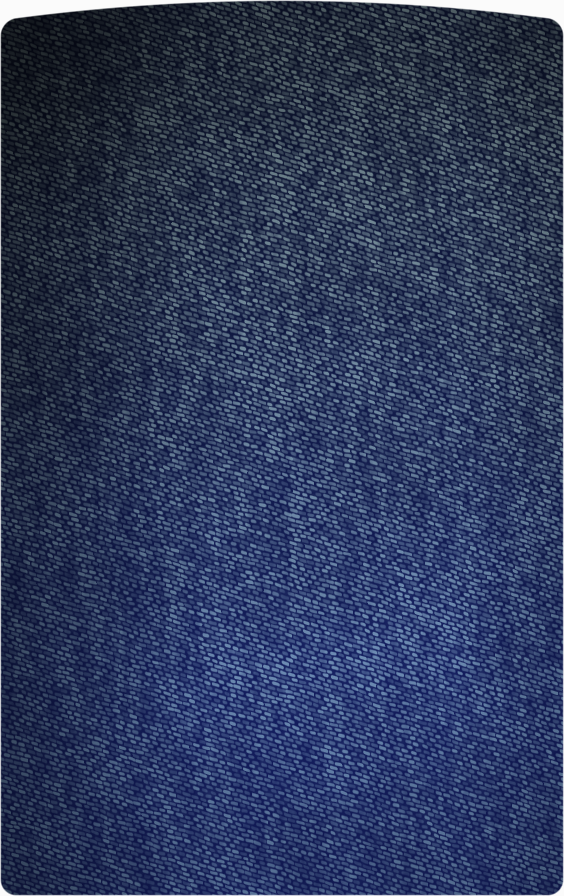
Reproduce this texture procedurally as a Shadertoy shader.

```glsl
#define STITCH_COLS 108.0
#define STITCH_ROWS 190.0
#define TWILL_SLOPE 0.30
#define ROW_SHIFT 0.42
#define STREAKS 150.0
#define ARCH_DROP 0.022
#define CORNER_RADIUS 0.017
#define WARP_TOP vec3(0.055, 0.085, 0.200)
#define WARP_BOTTOM vec3(0.070, 0.105, 0.345)
#define WEFT_TOP vec3(0.430, 0.510, 0.540)
#define WEFT_BOTTOM vec3(0.360, 0.470, 0.620)
#define PAPER vec3(0.985)

float hash(vec2 cell) {
    vec3 h = fract(vec3(cell.xyx) * 0.1031);
    h += dot(h, h.yzx + 33.33);
    return fract((h.x + h.y) * h.z);
}

// Random cell values blended smoothly between neighbours
float cellBlend(vec2 p) {
    vec2 i = floor(p), f = smoothstep(0.0, 1.0, fract(p));
    return mix(mix(hash(i), hash(i + vec2(1, 0)), f.x),
               mix(hash(i + vec2(0, 1)), hash(i + vec2(1, 1)), f.x), f.y);
}

// Soft wandering value around zero
float layeredSines(vec2 p) {
    float sum = 0.0, amp = 0.5;
    for (int i = 0; i < 4; i++) {
        sum += amp * sin(p.x + 1.7 * sin(p.y)) * cos(p.y + 1.3 * sin(p.x * 0.8));
        p = mat2(1.5, 1.1, -1.1, 1.5) * p + 2.3;
        amp *= 0.65;
    }
    return sum;
}

// Pale weft dashes in sheared rows; each has its own length and strength
float weftStitches(vec2 p) {
    p += 0.0016 * vec2(layeredSines(p * 45.0), layeredSines(p * 38.0 + 7.0));
    float y = (p.y + TWILL_SLOPE * p.x) * STITCH_ROWS;
    float row = floor(y);
    float x = p.x * STITCH_COLS + row * ROW_SHIFT + 0.22 * hash(vec2(row, 3.0));
    vec2 cell = vec2(floor(x), row);
    vec2 f = fract(vec2(x, y)) - 0.5;
    f += 0.16 * (vec2(hash(cell + 11.0), hash(cell + 47.0)) - 0.5);
    float halfLength = mix(0.12, 0.30, hash(cell + 23.0));
    float reach = max(abs(f.x) - halfLength, 0.0) * STITCH_ROWS / STITCH_COLS;
    float dash = 1.0 - smoothstep(0.14, 0.54, length(vec2(reach, f.y)));
    return dash * mix(0.40, 1.12, hash(cell + 71.0));
}

// Dark upper left, dim rim, brightest right of the centre
float lighting(vec2 uv) {
    float left = mix(0.60, 1.0, smoothstep(-0.05, 0.42, uv.x));
    float right = mix(1.0, 0.84, smoothstep(0.78, 1.0, uv.x));
    float top = mix(1.0, 0.64, smoothstep(0.72, 1.02, uv.y));
    float bottom = mix(0.84, 1.0, smoothstep(0.0, 0.28, uv.y));
    float corner = 1.0 - 0.30 * exp(-5.0 * dot(uv - vec2(0, 1), uv - vec2(0, 1)));
    return 1.10 * left * right * top * bottom * corner;
}

// Rounded panel whose top edge bows upward
float panelDistance(vec2 p, vec2 size) {
    float across = 2.0 * p.x / size.x - 1.0;
    p.y += ARCH_DROP * across * across * smoothstep(0.5, 1.0, p.y);
    vec2 halfSize = 0.5 * size - 0.001;
    vec2 q = abs(p - 0.5 * size) - halfSize + CORNER_RADIUS;
    return length(max(q, 0.0)) + min(max(q.x, q.y), 0.0) - CORNER_RADIUS;
}

void mainImage(out vec4 fragColor, in vec2 fragCoord) {
    vec2 uv = fragCoord / iResolution.xy;
    vec2 p = fragCoord / iResolution.y;
    vec2 size = vec2(iResolution.x / iResolution.y, 1.0);

    // Dyed warp crossed by pale weft
    float height = smoothstep(0.05, 0.95, uv.y);
    vec3 warp = mix(WARP_BOTTOM, WARP_TOP, height);
    vec3 weft = mix(WEFT_BOTTOM, WEFT_TOP, height);
    float streak = cellBlend(p * vec2(STREAKS, 14.0)) - 0.5;
    float grain = cellBlend(p * 260.0) - 0.5;
    float fade = layeredSines(p * 9.0);
    float pale = weftStitches(p) * (0.86 + 0.35 * streak + 0.12 * fade);
    pale += 0.05 + 0.16 * grain + 0.08 * streak;
    vec3 cloth = mix(warp, weft, clamp(pale, 0.0, 1.0));
    cloth *= lighting(uv) * (1.0 + 0.06 * fade);

    // Panel cut-out
    float pixel = 1.0 / iResolution.y;
    float outside = smoothstep(-pixel, pixel, panelDistance(p, size));
    fragColor = vec4(mix(cloth, PAPER, outside), 1.0);
}
```
